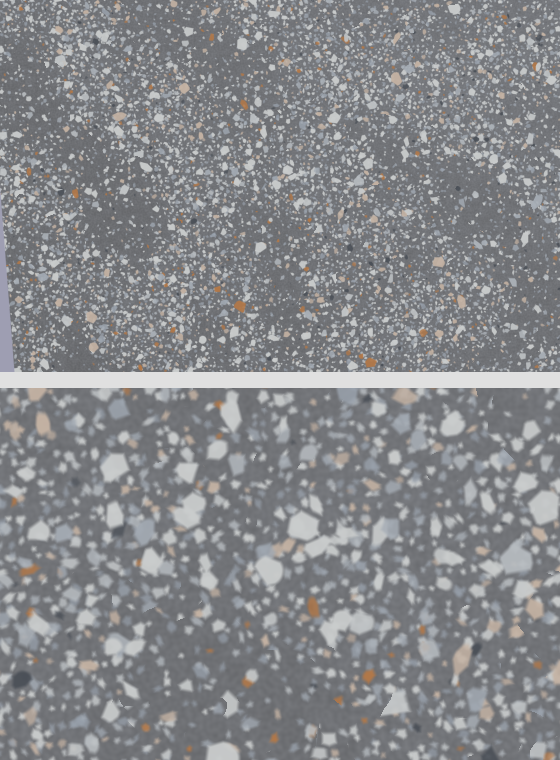
Top, the full canvas; bottom, a detail of the centre.
Give the GLSL for this texture, as a Shadertoy shader.

```glsl
const float TAU = 6.2831853;
const int LAYERS = 4;
const int FACETS = 5;

const vec3 CEMENT_DARK  = vec3(0.405, 0.410, 0.422);
const vec3 CEMENT_LIGHT = vec3(0.485, 0.495, 0.515);
const vec3 CHIP_WHITE   = vec3(0.79, 0.80, 0.80);
const vec3 CHIP_BLUE    = vec3(0.60, 0.635, 0.68);
const vec3 CHIP_CREAM   = vec3(0.77, 0.70, 0.64);
const vec3 CHIP_ORANGE  = vec3(0.70, 0.47, 0.28);
const vec3 CHIP_DARK    = vec3(0.29, 0.31, 0.34);
const vec3 BORDER       = vec3(0.62, 0.62, 0.70);

vec3 hash3(vec2 p) {
    vec3 q = fract(p.xyx * vec3(0.1031, 0.1030, 0.0973));
    q += dot(q, q.yxz + 33.33);
    return fract((q.xxy + q.yzz) * q.zyx);
}

float gradientDot(vec2 cell, vec2 offset) {
    float a = TAU * hash3(cell).x;
    return dot(vec2(cos(a), sin(a)), offset);
}

float gradientNoise(vec2 p) {
    vec2 i = floor(p), f = p - i;
    vec2 u = f * f * f * (f * (f * 6.0 - 15.0) + 10.0);
    vec2 e = vec2(0.0, 1.0);
    float low  = mix(gradientDot(i, f), gradientDot(i + e.yx, f - e.yx), u.x);
    float high = mix(gradientDot(i + e.xy, f - e.xy), gradientDot(i + e.yy, f - e.yy), u.x);
    return mix(low, high, u.y);
}

float fbm(vec2 p) {
    float sum = 0.0, amp = 1.0;
    for (int i = 0; i < 4; i++) {
        sum += amp * gradientNoise(p);
        p = mat2(1.6, 1.2, -1.2, 1.6) * p + 7.3;
        amp *= 0.5;
    }
    return sum;
}

// Rounded irregular polygon, stretched along a random direction
float chipDistance(vec2 q, float radius, vec2 seed) {
    vec3 h = hash3(seed + 51.7);
    float turn = TAU * h.x;
    float c = cos(turn), s = sin(turn);
    float stretch = mix(1.0, 1.55, h.y * h.y);
    q = mat2(c, -s, s, c) * q * vec2(1.0 / stretch, sqrt(stretch));
    float d = length(q) - radius * 1.15;
    for (int i = 0; i < FACETS; i++) {
        vec3 f = hash3(seed + 13.1 * float(i + 1));
        float a = TAU * (float(i) + 0.7 * f.x) / float(FACETS);
        d = max(d, dot(q, vec2(cos(a), sin(a))) - radius * mix(0.7, 1.15, f.y));
    }
    return d;
}

// Mostly white and blue-grey stone, with a few warm and dark chips
vec3 chipColor(float pick, float shade, float size) {
    vec3 col = mix(CHIP_BLUE, CHIP_WHITE, smoothstep(0.1, 0.85, shade + 0.3 * size));
    col = mix(col, CHIP_CREAM, step(0.87, pick));
    col = mix(col, CHIP_ORANGE, step(0.975, pick));
    return mix(col, CHIP_DARK, step(pick, 0.02));
}

// Scatters one size of chip over the ground
vec3 scatterChips(vec3 ground, vec2 p, float cellSize, float chance, float size, float blur) {
    vec2 home = floor(p / cellSize);
    for (int y = -1; y <= 1; y++)
    for (int x = -1; x <= 1; x++) {
        vec2 cell = home + vec2(x, y);
        vec2 seed = cell + 217.0 * (size + 1.0);
        vec3 place = hash3(seed);
        if (place.z > chance) continue;
        vec3 look = hash3(seed + 91.3);
        vec2 q = p - (cell + mix(vec2(0.08), vec2(0.92), place.xy)) * cellSize;
        float radius = cellSize * mix(0.16, 0.34, look.x * look.x);
        float cover = smoothstep(blur, -blur, chipDistance(q, radius, seed));
        float opacity = mix(0.6 + 0.3 * size, 0.97, look.y);
        ground = mix(ground, chipColor(look.z, look.y, size), cover * opacity);
    }
    return ground;
}

void mainImage(out vec4 fragColor, in vec2 fragCoord) {
    vec2 p = fragCoord / iResolution.y;
    float blur = max(0.0022, 0.75 / iResolution.y);

    // Cement: broad tone, cloudy mottling and fine grit
    float patches = fbm(p * 3.2 + 4.0);
    float tone = 0.47 + 0.2 * (p.x - 0.75) + 0.2 * (p.y - 0.5);
    tone += 0.3 * patches + 0.28 * fbm(p * 45.0);
    vec3 col = mix(CEMENT_DARK, CEMENT_LIGHT, clamp(tone, 0.0, 1.0));
    col += 0.035 * gradientNoise(p * 190.0);

    // Chips from fine to coarse, thinned out in bare patches
    float density = mix(0.3, 1.0, smoothstep(-0.42, 0.2, patches));
    float cellSize = 0.0118;
    for (int i = 0; i < LAYERS; i++) {
        float size = float(i) / float(LAYERS - 1);
        float chance = density * mix(0.95, 0.28, size);
        col = scatterChips(col, p + 3.7 * size, cellSize, chance, size, blur);
        cellSize /= 0.64;
    }

    // Pale slanted border at the lower left
    float edge = p.x - 0.039 * (1.0 - p.y / 0.5);
    col = mix(BORDER, col, smoothstep(-blur, blur, edge));

    fragColor = vec4(col, 1.0);
}
```
